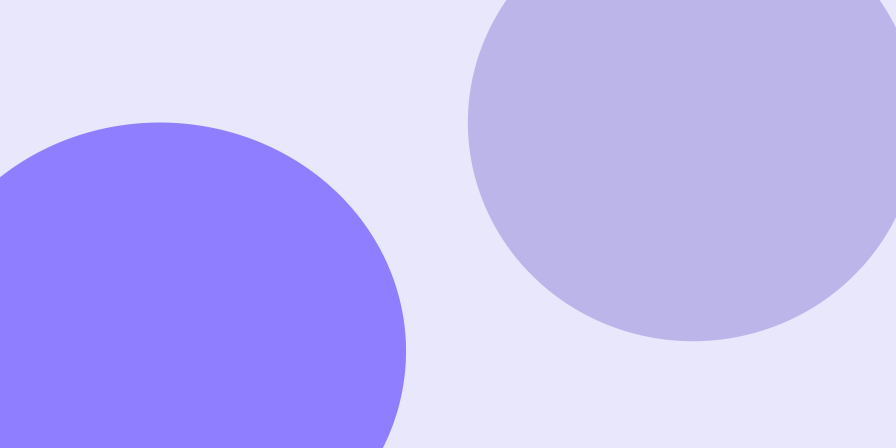
Give the GLSL for this background, as a Shadertoy shader.

```glsl
#define BACKDROP      vec3(0.914, 0.906, 0.988)
#define LILAC         vec3(0.735, 0.710, 0.918)
#define VIOLET        vec3(0.560, 0.494, 1.000)
#define LILAC_CENTER  vec2(1.5469, 0.7266)
#define LILAC_RADII   vec2(0.5026, 0.4883)
#define VIOLET_CENTER vec2(0.3568, 0.2161)
#define VIOLET_RADII  vec2(0.5495, 0.5104)

// Approximate signed distance to an axis-aligned ellipse, negative inside
float ellipseDistance(vec2 p, vec2 radii) {
    float k = length(p / radii);
    float slope = length(p / (radii * radii));
    return k * (k - 1.0) / max(slope, 1e-4);
}

// Antialiased coverage; the center lies deep inside, so it is pushed negative
float ellipseMask(vec2 p, vec2 radii, float pixel) {
    float d = length(p / radii) < 0.5 ? -1.0 : ellipseDistance(p, radii);
    return clamp(0.5 - d / pixel, 0.0, 1.0);
}

void mainImage(out vec4 fragColor, in vec2 fragCoord) {
    // Canvas height is one unit
    float pixel = 1.0 / iResolution.y;
    vec2 uv = fragCoord * pixel;

    // Flat discs over a plain backdrop
    vec3 color = BACKDROP;
    color = mix(color, LILAC, ellipseMask(uv - LILAC_CENTER, LILAC_RADII, pixel));
    color = mix(color, VIOLET, ellipseMask(uv - VIOLET_CENTER, VIOLET_RADII, pixel));

    fragColor = vec4(color, 1.0);
}
```
